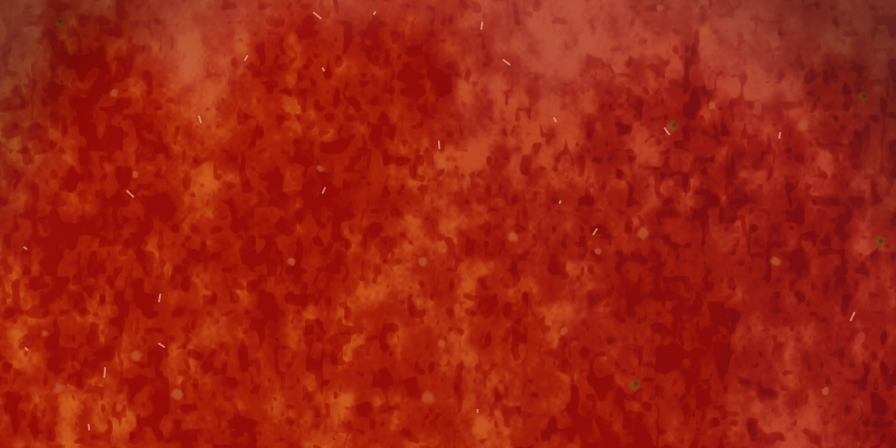
A Shadertoy shader for this texture:

```glsl
// Ripe red apple skin: mottled orange and crimson with dark flecks and pale pores.

float hash(vec2 p) {
    return fract(sin(dot(p, vec2(127.1, 311.7))) * 43758.5453);
}

vec2 hash2(vec2 p) {
    return vec2(hash(p), hash(p + 47.3));
}

float noise(vec2 p) {
    vec2 i = floor(p), f = fract(p);
    f = f * f * (3.0 - 2.0 * f);
    return mix(mix(hash(i), hash(i + vec2(1, 0)), f.x),
               mix(hash(i + vec2(0, 1)), hash(i + vec2(1, 1)), f.x), f.y);
}

// Four octaves, roughly centred on zero
float fbm(vec2 p) {
    float sum = 0.0, amp = 0.5;
    for (int i = 0; i < 4; i++) {
        sum += amp * (noise(p) - 0.5);
        p = mat2(1.6, 1.2, -1.2, 1.6) * p + 17.3;
        amp *= 0.5;
    }
    return sum;
}

// Dark blotches, slightly taller than wide; bias sets how many appear
float blotches(vec2 p, float scale, float bias) {
    vec2 wobble = 0.012 * vec2(noise(p * 45.0), noise(p * 45.0 + 31.0));
    float n = noise((p + wobble) * vec2(1.25, 0.85) * scale);
    return smoothstep(0.62, 0.86, n + bias);
}

// Round pores, some olive with a dark core
vec3 addPores(vec3 col, vec2 p) {
    vec2 g = p / 0.17, id = floor(g);
    vec2 center = 0.15 + 0.7 * hash2(id + 5.0);
    vec2 d = (fract(g) - center) * 0.17;
    float r = mix(0.006, 0.014, hash(id + 71.0));
    float dist = length(d) + 0.006 * (noise(p * 110.0) - 0.5);
    float keep = step(hash(id + 13.0), 0.45);
    float olive = step(0.72, hash(id + 29.0));
    vec3 tint = mix(vec3(0.74, 0.36, 0.19), vec3(0.54, 0.29, 0.08), olive);
    col = mix(col, tint, 0.7 * keep * (1.0 - smoothstep(0.5 * r, 1.3 * r, dist)));
    float core = 1.0 - smoothstep(0.1 * r, 0.6 * r, length(d - 0.2 * r));
    return mix(col, vec3(0.3, 0.15, 0.05), 0.65 * keep * olive * core);
}

// Sparse tiny bright scratches
float scratches(vec2 p, float px) {
    vec2 g = p / 0.13, id = floor(g);
    vec2 d = (fract(g) - 0.2 - 0.6 * hash2(id + 83.0)) * 0.13;
    float a = 1.0 + 1.6 * hash(id + 91.0);
    vec2 dir = vec2(cos(a), sin(a));
    float halfLen = 0.002 + 0.008 * hash(id + 59.0);
    float dist = length(d - dir * clamp(dot(d, dir), -halfLen, halfLen));
    return step(hash(id + 37.0), 0.2) * (1.0 - smoothstep(0.0005, 0.0015 + px, dist));
}

void mainImage(out vec4 fragColor, in vec2 fragCoord) {
    vec2 uv = fragCoord / iResolution.xy;
    vec2 p = fragCoord / iResolution.y;

    // Broad patches, vertical streaks and fine mottling
    float broad = fbm(p * vec2(4.5, 2.4) + 3.0);
    float streak = noise(p * vec2(26.0, 3.5)) - 0.5;
    float mottle = fbm(p * vec2(26.0, 20.0) + 9.0);
    float grain = noise(p * 120.0) - 0.5;
    float light = 0.6 + 0.85 * broad + 0.16 * streak + 0.95 * mottle + 0.13 * grain;
    light += 0.14 * (1.0 - smoothstep(0.0, 0.2, uv.x));

    // Flecks gather where the broad patches are dark
    float cluster = -0.5 * broad;
    light -= 0.36 * blotches(p, 38.0, cluster - 0.02);
    light -= 0.26 * blotches(p + 7.7, 62.0, cluster - 0.03);
    light = clamp(light, 0.0, 1.0);

    // Warm on the left, crimson toward the right
    float crimson = smoothstep(0.3, 0.95, uv.x + 0.25 * (uv.y - 0.5) + 0.5 * broad);
    vec3 dark = mix(vec3(0.59, 0.045, 0.025), vec3(0.47, 0.05, 0.07), crimson);
    vec3 red = mix(vec3(0.67, 0.125, 0.035), vec3(0.59, 0.10, 0.075), crimson);
    vec3 orange = mix(vec3(0.80, 0.34, 0.11), vec3(0.73, 0.25, 0.16), crimson);
    vec3 col = mix(dark, red, smoothstep(0.05, 0.55, light));
    col = mix(col, orange, smoothstep(0.48, 1.0, light));

    // Pinkish sheen along the top and upper sides
    float side = abs(uv.x - 0.5) * 2.0;
    float sheen = smoothstep(0.78, 1.08, uv.y + 0.12 * side * side + 0.5 * broad);
    sheen += 0.5 * smoothstep(0.82, 1.0, side) * smoothstep(0.2, 0.8, uv.y);
    sheen *= 0.5 + 0.5 * light;
    col = mix(col, vec3(0.74, 0.36, 0.28), 0.6 * clamp(sheen, 0.0, 1.0));

    col = addPores(col, p);
    col = mix(col, vec3(0.88, 0.68, 0.58), 0.7 * scratches(p, 1.0 / iResolution.y));

    // Shade falling off at the upper corners
    col *= 1.0 - 0.3 * smoothstep(0.9, 1.25, length(vec2(side, uv.y)) - 0.1);
    fragColor = vec4(col, 1.0);
}
```
